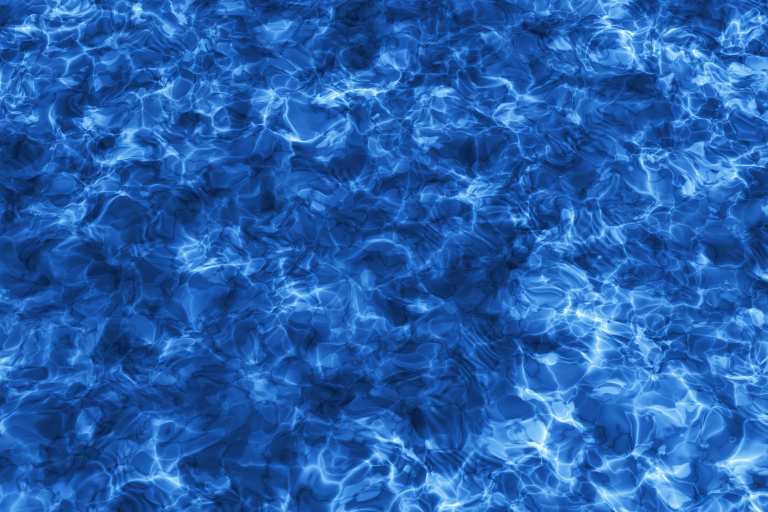
Reproduce this texture procedurally as a Shadertoy shader.

```glsl
#define CELL_SCALE 9.5
#define FINE_SCALE 23.0
#define WARP 0.046
#define BASE_TONE 0.285
#define LIGHT_GAIN 0.50
#define WEB_GAIN 0.72
#define FINE_GAIN 0.42
#define CREASE_GAIN 0.30
#define SHADOW_GAIN 0.26
#define SPARKLE_GAIN 0.42
#define SAMPLES 2

// Water tones from deep shade to glint
const vec3 RAMP[8] = vec3[8](
    vec3(0.03, 0.12, 0.28), vec3(0.06, 0.21, 0.44),
    vec3(0.08, 0.28, 0.59), vec3(0.11, 0.37, 0.73),
    vec3(0.19, 0.50, 0.85), vec3(0.35, 0.65, 0.93),
    vec3(0.58, 0.82, 0.98), vec3(0.88, 0.97, 1.00));

vec3 waterColor(float tone) {
    // Compress the strongest highlights
    tone = min(tone, 0.8 + 0.55 * (tone - 0.8));
    tone = max(tone, 0.05 + 0.6 * (tone - 0.05));
    float x = clamp(tone * 5.0 + 1.0, 0.0, 6.999);
    int i = int(x);
    return mix(RAMP[i], RAMP[i + 1], fract(x));
}

vec2 hash2(vec2 p) {
    vec3 a = fract(p.xyx * vec3(0.1031, 0.1030, 0.0973));
    a += dot(a, a.yzx + 33.33);
    return fract((a.xx + a.yz) * a.zy);
}

float noise(vec2 p) {
    vec2 i = floor(p), f = fract(p);
    f = f * f * (3.0 - 2.0 * f);
    float low = mix(hash2(i).x, hash2(i + vec2(1, 0)).x, f.x);
    float high = mix(hash2(i + vec2(0, 1)).x, hash2(i + vec2(1, 1)).x, f.x);
    return mix(low, high, f.y);
}

float fbm(vec2 p) {
    float sum = 0.0, amp = 0.5333;
    for (int i = 0; i < 4; i++) {
        sum += amp * noise(p);
        p = mat2(1.6, 1.2, -1.2, 1.6) * p + 17.3;
        amp *= 0.5;
    }
    return sum;
}

vec2 noise2(vec2 p) {
    return vec2(noise(p), noise(p + 41.7)) - 0.5;
}

// Returns the gap between the two nearest cells and the cell's random tone
vec2 cells(vec2 p) {
    vec2 base = floor(p);
    float near = 9.0, next = 9.0, tone = 0.0;
    for (int y = -1; y <= 1; y++)
    for (int x = -1; x <= 1; x++) {
        vec2 id = base + vec2(x, y);
        float d = length(id + hash2(id) - p);
        if (d < near) {
            next = near;
            near = d;
            tone = hash2(id + 71.0).y;
        } else next = min(next, d);
    }
    return vec2(next - near, tone);
}

// Thin line along the middle level of a noise field
float contour(float n, float width) {
    return exp(-abs(n - 0.5) / width);
}

float waterTone(vec2 uv, float aspect) {
    // Ripples shrink with distance, towards the top
    vec2 q = vec2((uv.x - 0.5) * aspect * (1.0 + 0.4 * uv.y),
                  1.15 * uv.y * (1.0 + 0.3 * uv.y)) + 20.0;
    vec2 w = q + WARP * noise2(q * 9.0);
    w += 0.55 * WARP * noise2(w * 20.0 + 5.0);
    w += 0.28 * WARP * noise2(w * 45.0 + 9.0);

    // Broad light, with a slanting shadow on the left
    float broad = fbm(q * 4.5 + 3.0) - 0.5;
    float slant = (uv.y - 0.52 + 0.45 * uv.x) / 0.08;
    float streak = exp(-slant * slant) * smoothstep(0.65, 0.15, uv.x);
    float light = broad + 0.16 * (uv.x - 0.5) - 0.22 * streak;
    float lit = mix(0.45, 1.0, smoothstep(-0.22, 0.20, light));

    // Facets and glassy mottling
    vec2 large = cells(w * CELL_SCALE);
    vec2 small = cells(w * FINE_SCALE + 13.0);
    float mottle = fbm(w * 19.0 + 7.0) - 0.5;
    float tone = BASE_TONE + LIGHT_GAIN * light + 0.75 * mottle;
    tone += 0.16 * (large.y - 0.5) + 0.24 * (small.y - 0.5);

    // Dark pools and creases
    float pool = smoothstep(0.56, 0.62, fbm(w * 10.0 + 31.0));
    tone -= SHADOW_GAIN * pool * (1.2 - 0.7 * lit);
    tone -= CREASE_GAIN * contour(fbm(w * 15.0 + 53.0), 0.020);

    // Caustic web, with finer threads in patches
    float swell = smoothstep(0.2, 0.8, noise(q * 11.0 + 61.0));
    float web = exp(-large.x / mix(0.05, 0.085, swell));
    tone += WEB_GAIN * web * mix(0.25, 1.0, swell) * lit;
    float patchy = smoothstep(0.3, 0.75, noise(q * 9.0 + 83.0));
    tone += FINE_GAIN * exp(-small.x / 0.10) * patchy * lit;

    // Curling reflections inside the cells
    tone += 0.40 * contour(fbm(w * 15.0 + 97.0), 0.020) * lit;
    tone += 0.30 * contour(noise(w * 27.0 + 139.0), 0.045) * patchy * lit;

    // Small bright glints and faint hatched ripples
    float glint = smoothstep(0.61, 0.69, fbm(w * vec2(19.0, 24.0) + 113.0));
    tone += SPARKLE_GAIN * glint * lit;
    float hatch = smoothstep(0.80, 0.90, noise(q * 9.0 + 127.0));
    tone += 0.12 * hatch * sin(360.0 * dot(w, vec2(0.8, 0.6)));
    return tone;
}

void mainImage(out vec4 fragColor, in vec2 fragCoord) {
    float aspect = iResolution.x / iResolution.y;
    vec3 color = vec3(0.0);
    // Average subsamples to smooth the edges
    for (int j = 0; j < SAMPLES; j++)
    for (int i = 0; i < SAMPLES; i++) {
        vec2 offset = (vec2(i, j) + 0.5) / float(SAMPLES) - 0.5;
        vec2 uv = (fragCoord + offset) / iResolution.xy;
        color += waterColor(waterTone(uv, aspect));
    }
    fragColor = vec4(color / float(SAMPLES * SAMPLES), 1.0);
}
```
